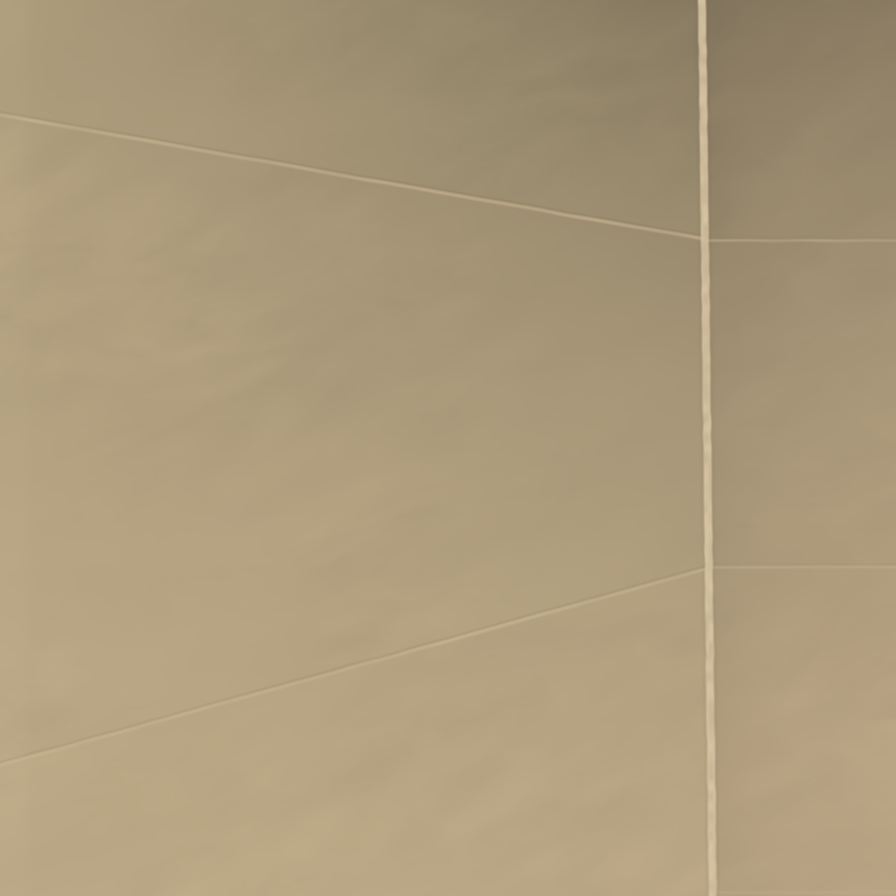
Give the GLSL for this texture, as a WebGL 1 fragment shader.

```glsl
precision highp float;
// Large beige stone wall tiles meeting at a corner, with pale grout and soft mottling.
uniform vec2 u_resolution;

float hash(vec2 p) {
  vec3 q = fract(p.xyx * vec3(0.1031, 0.103, 0.0973));
  q += dot(q, q.yzx + 33.33);
  return fract((q.x + q.y) * q.z);
}

float noise(vec2 p) {
  vec2 i = floor(p), f = fract(p);
  f = f * f * (3.0 - 2.0 * f);
  return mix(mix(hash(i), hash(i + vec2(1, 0)), f.x),
             mix(hash(i + vec2(0, 1)), hash(i + vec2(1, 1)), f.x), f.y);
}

float fbm(vec2 p) {
  float sum = 0.0, gain = 0.5;
  for (int i = 0; i < 5; i++) {
    sum += gain * noise(p);
    p = mat2(1.6, 1.2, -1.2, 1.6) * p + 7.3;
    gain *= 0.5;
  }
  return sum;
}

// Soft-edged band around a signed distance
float band(float d, float halfWidth) {
  float soft = 0.0012 + 0.5 / u_resolution.y;
  return 1.0 - smoothstep(halfWidth - soft, halfWidth + soft, abs(d));
}

void main() {
  vec2 uv = gl_FragCoord.xy / u_resolution;
  float cornerX = mix(0.7955, 0.7835, uv.y) + 0.0009 * (noise(vec2(uv.y * 70.0, 3.0)) - 0.5);
  float rightWall = smoothstep(-0.001, 0.001, uv.x - cornerX);

  // Horizontal joints slope on the left wall and run level on the right
  float along = uv.x / cornerX;
  float wobble = 0.0008 * (noise(uv * vec2(30.0, 4.0)) - 0.5);
  float upper = uv.y - mix(mix(0.872, 0.733, along), 0.7315, rightWall) + wobble;
  float lower = uv.y - mix(mix(0.146, 0.366, along), 0.367, rightWall) - wobble;
  float row = step(0.0, upper) + step(0.0, lower);

  // Light falls off toward the upper corner
  float x = min(uv.x, 0.8);
  float light = 0.738 - 0.055 * uv.y - 0.018 * x - 0.18 * x * uv.y * uv.y;
  light += rightWall * (0.08 * (uv.x - 0.8) - 0.018 * (1.0 - uv.y));
  light -= 0.02 * rightWall * exp(-(uv.x - cornerX) * 25.0);

  // Cloudy stone with slanted streaks, shifted for every tile
  vec2 p = mat2(0.94, -0.34, 0.34, 0.94) * uv + vec2(row * 5.3, rightWall * 9.1);
  float cloud = fbm(p * vec2(4.0, 7.0)) - 0.48;
  float streak = fbm(p * vec2(15.0, 34.0) + cloud * 3.0) - 0.48;
  float patches = max(smoothstep(0.45, 0.75, noise(p * 5.0 + 20.0)), 0.5 * rightWall);
  light += 0.026 * cloud + streak * mix(0.010, 0.042, patches);
  vec3 color = light * vec3(1.0, 0.9, 0.715);

  // Green-grey upper left warming slightly below and on the right wall
  float warmth = 0.7 * (fbm(p * 3.0 + 11.0) - 0.48) + 0.35 * (0.5 - uv.y) + 0.25 * rightWall;
  color += warmth * vec3(0.010, -0.006, 0.004);

  // Faint light strip down the left edge
  color += 0.008 * (1.0 - smoothstep(0.02, 0.04, uv.x)) * (0.6 + 0.4 * noise(uv * 9.0));

  // Thin joints with a faint shadow above
  float fade = 0.6 + 0.4 * noise(uv * vec2(24.0, 7.0));
  float thin = mix(0.0019, 0.0014, rightWall);
  float shadow = max(band(upper - 0.003, 0.0015), band(lower - 0.003, 0.0015));
  color *= 1.0 - 0.05 * shadow * (1.0 - 0.6 * rightWall);
  float joint = max(band(upper, thin), band(lower, thin));
  joint = max(joint, 0.6 * rightWall * band(uv.y - 0.004, 0.0015));
  color = mix(color, vec3(0.78, 0.7, 0.56), joint * fade * mix(0.8, 0.55, rightWall));

  // Wide corner joint with rough grout
  float corner = uv.x - cornerX;
  color *= 1.0 - 0.025 * band(corner, 0.008);
  vec3 grout = vec3(0.83, 0.755, 0.625) * (0.95 + 0.08 * noise(uv * vec2(160.0, 90.0)));
  color = mix(color, grout, 0.95 * band(corner, 0.0044));

  gl_FragColor = vec4(color, 1.0);
}
```
